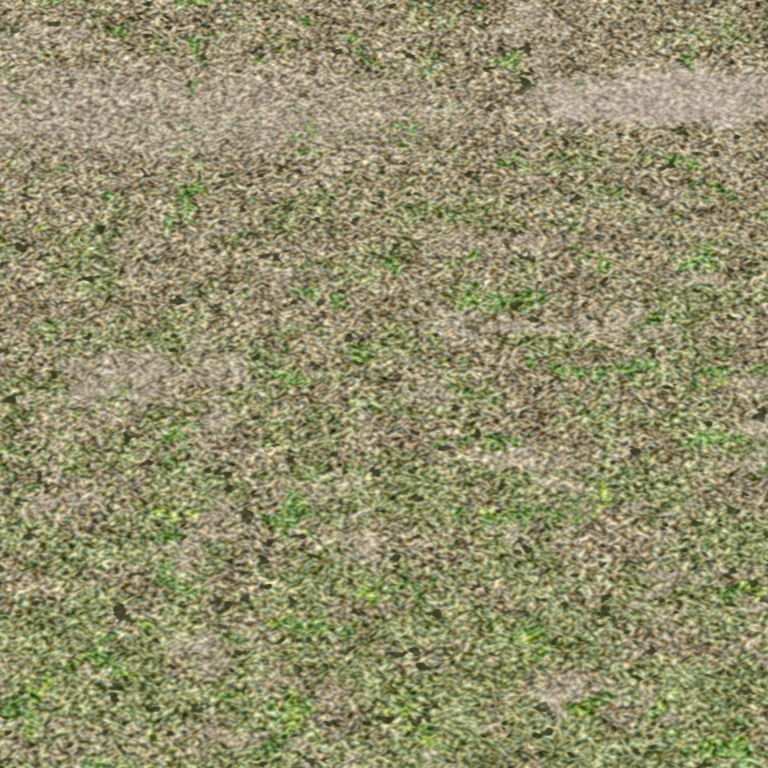
Reproduce this texture procedurally as a Shadertoy shader.

```glsl
// Sun-dried lawn seen at a slant: straw and grass flecks, bare soil, dark gaps.
// Tilted layers of gradient noise give the flecks; broader noise decides
// where grass, weeds and shade grow, and soft ellipses lay the bare soil.
#define FLECK_SCALE vec2(72.0, 118.0)
#define FINE_SCALE vec2(128.0, 192.0)
#define FLECK_CONTRAST 0.33
#define FINE_CONTRAST 0.44
#define GRASS_LINE 0.37
#define STRAW vec3(0.590, 0.548, 0.440)
#define GRASS vec3(0.530, 0.560, 0.375)
#define SOIL vec3(0.715, 0.665, 0.600)
#define WEED vec3(0.400, 0.550, 0.265)
#define LIME vec3(0.590, 0.700, 0.290)
#define SHADE vec3(0.215, 0.225, 0.135)

// Random unit gradient for a lattice point
vec2 gradientAt(ivec2 cell, uint seed) {
    uint h = uint(cell.x) * 1597334677u ^ uint(cell.y) * 3812015801u ^ seed * 668265263u;
    h = (h ^ (h >> 15)) * 2246822519u;
    h = (h ^ (h >> 13)) * 3266489917u;
    h ^= h >> 16;
    float angle = float(h & 65535u) / 65536.0 * 6.28318;
    return vec2(cos(angle), sin(angle));
}

// Gradient noise, roughly -0.7 to 0.7
float noise(vec2 p, uint seed) {
    vec2 corner = floor(p), f = p - corner;
    ivec2 c = ivec2(corner);
    vec2 u = f * f * f * (f * (f * 6.0 - 15.0) + 10.0);
    float a = dot(gradientAt(c, seed), f);
    float b = dot(gradientAt(c + ivec2(1, 0), seed), f - vec2(1, 0));
    float d = dot(gradientAt(c + ivec2(0, 1), seed), f - vec2(0, 1));
    float e = dot(gradientAt(c + ivec2(1, 1), seed), f - vec2(1, 1));
    return mix(mix(a, b, u.x), mix(d, e, u.x), u.y);
}

vec2 tilt(vec2 p, float angle) {
    float c = cos(angle), s = sin(angle);
    return vec2(c * p.x + s * p.y, c * p.y - s * p.x);
}

// Flecks leaning left or right, chosen by a broader noise
float flecks(vec2 p, vec2 scale, uint seed) {
    float leftward = noise(tilt(p, -0.38) * scale, seed);
    float rightward = noise(tilt(p, 0.45) * scale, seed + 1u);
    float lean = smoothstep(-0.12, 0.12, noise(p * scale * 0.4, seed + 2u));
    return mix(leftward, rightward, lean);
}

// Soft elliptical patch, 1 in the middle
float patchMask(vec2 p, vec2 centre, vec2 radius, float softness) {
    return 1.0 - smoothstep(1.0 - softness, 1.0 + softness, length((p - centre) / radius));
}

void mainImage(out vec4 fragColor, in vec2 fragCoord) {
    vec2 uv = fragCoord / iResolution.xy;

    // Mild perspective: flecks shrink towards the top
    vec2 p = vec2((uv.x - 0.5) * (0.92 + 0.16 * uv.y), uv.y * (0.90 + 0.12 * uv.y)) + 3.0;

    // Light and dark flecks over broad tonal drift
    float coarse = flecks(p, FLECK_SCALE, 1u);
    float fine = flecks(p, FINE_SCALE, 5u);
    float drift = noise(p * vec2(18.0, 30.0), 9u);
    float tone = FLECK_CONTRAST * coarse + FINE_CONTRAST * fine + 0.14 * drift;

    // Bare soil with ragged edges
    vec2 ragged = uv + vec2(0.05, 0.022) * noise(p * vec2(22.0, 38.0), 11u)
                     + vec2(0.03, 0.018) * noise(p * vec2(70.0, 100.0), 12u);
    float soil = patchMask(ragged, vec2(0.88, 0.873), vec2(0.19, 0.037), 0.25);
    soil = max(soil, 0.65 * patchMask(ragged, vec2(0.20, 0.855), vec2(0.38, 0.055), 0.6));
    soil = max(soil, 0.75 * patchMask(ragged, vec2(0.16, 0.505), vec2(0.065, 0.035), 0.6));
    float scuffs = noise(p * vec2(7.0, 17.0), 13u) + 0.5 * noise(p * vec2(26.0, 44.0), 14u);
    soil = max(soil, 0.5 * smoothstep(0.22, 0.50, scuffs));

    // Grass thickens towards the bottom
    float clumps = 0.50 * noise(p * vec2(9.0, 16.0), 15u)
                 + 0.30 * noise(p * vec2(26.0, 40.0), 16u)
                 + 0.42 * flecks(p, vec2(62.0, 92.0), 17u);
    float grass = smoothstep(-0.19, 0.21, (GRASS_LINE - uv.y) * 0.36 + clumps);
    grass *= 1.0 - 0.9 * soil;

    // Scattered weeds, limier near the lower edge
    float growth = noise(p * vec2(13.0, 21.0), 21u) + 0.55 * flecks(p, vec2(46.0, 66.0), 22u);
    float weed = smoothstep(0.24, 0.46, growth - 0.12 * uv.y) * (1.0 - 0.7 * soil);
    float lime = smoothstep(0.12, 0.40, noise(p * vec2(16.0, 24.0), 26u) + 0.15 - uv.y * 0.45);

    // Mix the ground cover, then light and tint each fleck
    vec3 color = mix(STRAW, GRASS, grass);
    color = mix(color, SOIL, soil);
    color = mix(color, mix(WEED, LIME, lime), 0.72 * weed);
    color += tone * mix(1.0, 0.55, soil) * vec3(1.0, 0.99, 0.92);
    float warmth = flecks(p, vec2(88.0, 130.0), 31u) * (1.0 - 0.6 * soil);
    color += warmth * vec3(0.09, 0.0, -0.10);

    // Small shadowed gaps between tufts
    float gaps = noise(p * vec2(38.0, 62.0), 41u) + 0.35 * noise(p * vec2(14.0, 24.0), 42u)
               - 0.55 * coarse - 0.25 * fine;
    float shade = smoothstep(0.36, 0.66, gaps) * (1.0 - 0.9 * soil);
    color = mix(color, SHADE, 0.80 * shade);

    fragColor = vec4(clamp(color, 0.0, 1.0), 1.0);
}
```
